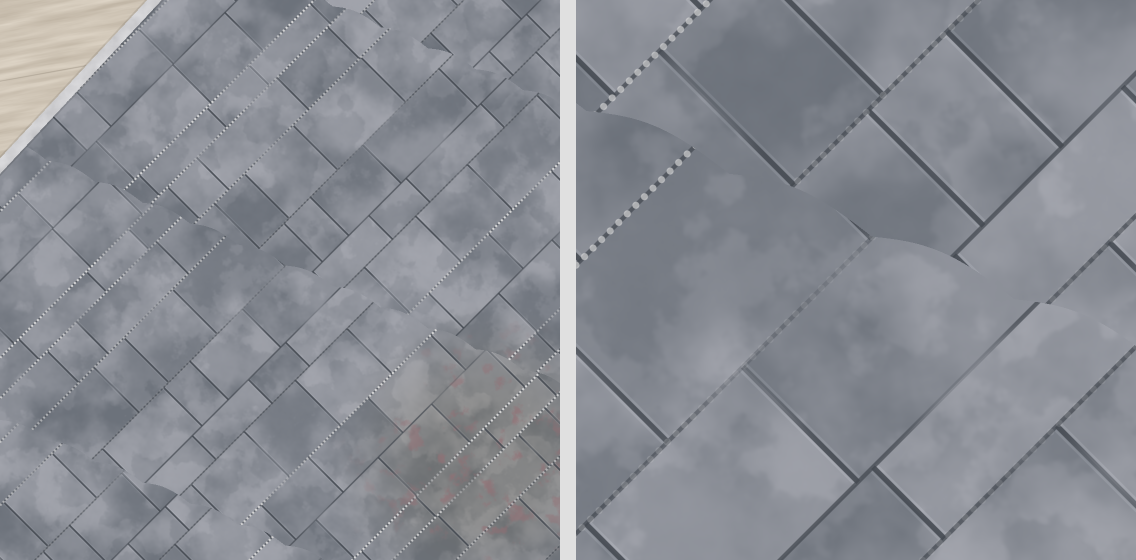
Left: the whole. Right: its middle third, enlarged.
Give the GLSL for this texture, as a WebGL 1 fragment shader.

```glsl
precision highp float;
// Slate tiles laid on the diagonal in rows of uneven width, with dark joints and beaded seams.
// The rows repeat in slanted sheets, each shifted against the last; wood shows in one corner.
// Clouded stone comes from layered value noise, offset per tile; four samples smooth the edges.
uniform vec2 u_resolution;

#define ROW_PERIOD 0.70
#define TILE_LENGTH 0.138
#define TILE_JITTER 0.70
#define JOINT_HALF 0.0016
#define BEAD_PITCH 0.0072
#define SHEET_PITCH 0.50
#define SHEET_SLOPE 0.44
#define SHEET_SHIFT vec2(-0.215, 0.293)
#define SLATE_DARK vec3(0.425, 0.447, 0.482)
#define SLATE_LIGHT vec3(0.615, 0.625, 0.657)
#define JOINT_COLOR vec3(0.27, 0.29, 0.32)
#define WOOD_COLOR vec3(0.81, 0.77, 0.71)

float hash(vec2 p) {
  return fract(sin(dot(p, vec2(127.1, 311.7))) * 43758.5);
}

float noise(vec2 p) {
  vec2 i = floor(p), f = fract(p);
  f = f * f * (3.0 - 2.0 * f);
  return mix(mix(hash(i), hash(i + vec2(1, 0)), f.x),
             mix(hash(i + vec2(0, 1)), hash(i + vec2(1, 1)), f.x), f.y);
}

float fbm(vec2 p) {
  float sum = 0.0, amp = 0.5;
  for (int i = 0; i < 5; i++) {
    sum += amp * noise(p);
    p = mat2(1.6, 1.2, -1.2, 1.6) * p + 3.7;
    amp *= 0.52;
  }
  return sum;
}

// Row number, distance to the nearest row edge, and bead strength of that edge
vec3 findRow(float v) {
  float w = mod(v, ROW_PERIOD), edge = 0.0;
  vec3 row = vec3(8.0 * floor(v / ROW_PERIOD), w, 1.0);
  for (int j = 0; j < 2; j++) {
    vec4 widths = j == 0 ? vec4(0.088, 0.097, 0.051, 0.080) : vec4(0.113, 0.097, 0.060, 0.114);
    vec4 beads = j == 0 ? vec4(0.0, 1.0, 0.9, 0.7) : vec4(0.25, 0.0, 0.15, 1.0);
    for (int i = 0; i < 4; i++) {
      edge += widths[i];
      row.x += step(edge, w);
      float d = abs(w - edge);
      if (d < row.y) row.yz = vec2(d, beads[i]);
    }
  }
  return row;
}

float crossEdge(float i, float row) {
  return i + TILE_JITTER * (hash(vec2(i, row)) - 0.5);
}

// Tile number within the row and distance to the nearest cross joint
vec2 findTile(float u, float row) {
  float x = u / TILE_LENGTH + 7.0 * hash(vec2(row, 4.0));
  float i = floor(x), a = crossEdge(i, row), b = crossEdge(i + 1.0, row);
  float tile = i - 1.0 + step(a, x) + step(b, x);
  return vec2(tile, min(abs(x - a), abs(x - b)) * TILE_LENGTH);
}

float line(float d, float halfWidth) {
  float soft = 0.5 / u_resolution.y;
  return 1.0 - smoothstep(halfWidth - soft, halfWidth + soft, d);
}

vec3 slate(vec2 p) {
  // Slanted sheets with a scalloped border
  float border = p.y - SHEET_SLOPE * p.x - 0.25 + 0.009 * abs(sin(p.x * 37.0));
  float sheet = floor(border / SHEET_PITCH);
  vec2 q = p - sheet * SHEET_SHIFT;
  float u = (q.x - q.y) * 0.7071, v = (q.x + q.y) * 0.7071 - 0.267;
  vec3 row = findRow(v);
  vec2 tile = findTile(u, row.x);

  // Clouded stone, broken at each tile
  float seed = hash(vec2(tile.x, row.x + 31.0));
  vec2 grain = q + vec2(seed * 9.0, seed * 5.0) + sheet * 2.3;
  float cloud = smoothstep(0.27, 0.70, fbm(grain * 11.0));
  float blotch = smoothstep(0.47, 0.58, fbm(grain * 19.0 + 8.0));
  float tone = 0.62 * cloud + 0.24 * blotch + 0.30 * (seed - 0.5) + 0.10;
  tone += 0.12 * (fbm(p * 70.0) - 0.5);
  vec3 color = mix(SLATE_DARK, SLATE_LIGHT, clamp(tone, 0.0, 1.1));

  // Warm stain with red flecks
  float stain = 1.0 - smoothstep(0.08, 0.30, length(p - vec2(0.87, 0.82)));
  color = mix(color, color * vec3(0.97, 0.95, 0.90), stain);
  float fleck = smoothstep(0.60, 0.78, fbm(p * 38.0 + 2.0));
  color = mix(color, vec3(0.58, 0.43, 0.45), 0.6 * stain * fleck);

  // Joints with worn stretches, a pale lip, then beads along the rows
  float wear = smoothstep(0.15, 0.6, noise(q * 16.0));
  color += 0.05 * line(tile.y, JOINT_HALF * 2.0);
  color = mix(color, JOINT_COLOR, line(tile.y, JOINT_HALF) * (0.45 + 0.45 * wear));
  color = mix(color, JOINT_COLOR, line(row.y, JOINT_HALF * 0.8) * (0.25 + 0.5 * wear));
  float along = (fract(u / BEAD_PITCH) - 0.5) * BEAD_PITCH;
  float bead = line(length(vec2(along, row.y)), 0.0021);
  return mix(color, vec3(0.86), bead * row.z * (0.45 + 0.5 * wear));
}

vec3 wood(vec2 p) {
  vec2 g = vec2(p.x, p.y + 0.18 * p.x);
  float grain = fbm(g * vec2(9.0, 110.0)) - 0.5;
  float plank = line(abs(g.y - 0.145), 0.001);
  return WOOD_COLOR + grain * vec3(0.17, 0.18, 0.19) - 0.10 * plank;
}

vec3 surface(vec2 p) {
  float rim = (p.x + 0.93 * p.y - 0.289) * 0.732;
  if (rim > 0.0) return slate(p) * (1.0 - 0.12 * line(rim, 0.003));
  if (rim < -0.019) return wood(p) * (1.0 - 0.1 * line(-rim - 0.019, 0.003));
  return vec3(0.81, 0.81, 0.82) + 0.14 * (fbm(p * 45.0) - 0.5);
}

void main() {
  vec3 color = vec3(0.0);
  for (int i = 0; i < 4; i++) {
    vec2 offset = vec2(mod(float(i), 2.0), floor(float(i) / 2.0)) * 0.5 - 0.25;
    vec2 p = (gl_FragCoord.xy + offset) / u_resolution.y;
    color += surface(vec2(p.x, 1.0 - p.y));
  }
  gl_FragColor = vec4(color * 0.25, 1.0);
}
```
